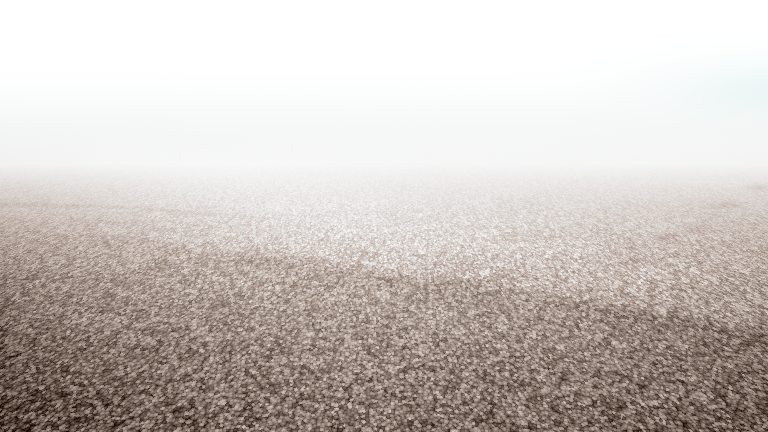
A Shadertoy shader for this texture:

```glsl
// A gravelly plain fading into pale fog, with a darker near bank and faint tracks.
// Height and side falloffs set the tone; cellular noise, stretched toward a far
// vanishing line, adds the stones; layered sines bend the edges and vary the soil.

const float HORIZON = 0.62;        // where the ground melts into fog
const float GRAIN_HORIZON = 1.0;   // vanishing line of the stones
const float GRAIN_DENSITY = 112.0; // stones per canvas height at the bottom
const float GRAIN_CONTRAST = 0.36;
const float NEAR_TONE = 0.46;
const float FAR_TONE = 0.965;
const float LEFT_SHADE = 0.20;
const float RIGHT_SHADE = 0.12;
const vec3 WARM_TINT = vec3(0.055, -0.012, -0.05);
const vec3 COOL_HAZE = vec3(0.065, 0.028, 0.03);

vec3 hash3(vec2 p) {
    vec3 q = fract(vec3(p.xyx) * vec3(0.1031, 0.1030, 0.0973));
    q += dot(q, q.yxz + 33.33);
    return fract((q.xxy + q.yzz) * q.zyx);
}

// Zero-centred stone tone: random shade per cell, darker toward the gaps.
float stones(vec2 p) {
    vec2 cell = floor(p), f = fract(p);
    float nearest = 8.0, shade = 0.5;
    for (int j = -1; j <= 1; j++) {
        for (int i = -1; i <= 1; i++) {
            vec2 offset = vec2(i, j);
            vec3 h = hash3(cell + offset + 400.0);
            float d = length(offset + h.xy - f);
            if (d < nearest) {
                nearest = d;
                shade = h.z;
            }
        }
    }
    return (shade - 0.5) + 0.9 * (0.42 - nearest);
}

// Smooth irregular variation in about -1..1.
float waves(vec2 p) {
    float sum = 0.0, amp = 0.5;
    for (int i = 0; i < 4; i++) {
        sum += amp * sin(p.x + 1.7 * sin(p.y)) * cos(p.y + 0.8 * sin(p.x * 0.7));
        p = mat2(1.5, 1.1, -1.1, 1.5) * p + 2.3;
        amp *= 0.55;
    }
    return sum;
}

float smudge(vec2 p, vec2 centre, vec2 size) {
    vec2 q = (p - centre) / size;
    return exp(-dot(q, q));
}

// Mean brightness of ground and fog, without stones.
float groundTone(vec2 uv) {
    float rise = clamp(uv.y / HORIZON, 0.0, 1.0);
    float tone = mix(NEAR_TONE, FAR_TONE, pow(rise, 1.3));

    // Side shading, stronger on the left and near the viewer.
    float side = 2.0 * uv.x - 1.0;
    float shade = side < 0.0 ? LEFT_SHADE : RIGHT_SHADE;
    tone -= shade * side * side * (1.0 - 0.9 * rise * rise * rise);

    // Sloping bank: lighter ground behind, darker lip in front.
    float wobble = 0.006 * waves(vec2(uv.x * 18.0, 1.0));
    float bank = uv.y - (0.48 - 0.2 * uv.x - 0.05 * uv.x * uv.x + wobble);
    float behind = smoothstep(-0.012, 0.022, bank) * (1.0 - smoothstep(0.05, 0.26, bank));
    tone += 0.065 * behind * smoothstep(0.0, 0.45, uv.x);
    float lip = exp(-abs(bank + 0.014) / 0.025);
    tone -= 0.055 * lip * smoothstep(0.1, 0.5, uv.x);

    // Faint distant rut on the left.
    float rut = uv.y - (0.526 - 0.28 * uv.x * uv.x + 0.3 * wobble);
    tone -= 0.03 * smoothstep(0.008, 0.0, abs(rut)) * (1.0 - smoothstep(0.25, 0.38, uv.x));

    // Broken track receding on the right.
    for (int i = 0; i < 5; i++) {
        float k = float(i) / 4.0;
        vec2 centre = vec2(0.83 + 0.16 * k, 0.40 + 0.16 * k + 0.012 * sin(9.0 * k));
        tone -= 0.06 * smudge(uv, centre, vec2(0.016, 0.008));
    }
    return tone;
}

void mainImage(out vec4 fragColor, in vec2 fragCoord) {
    vec2 uv = fragCoord / iResolution.xy;
    float aspect = iResolution.x / iResolution.y;
    float rise = clamp(uv.y / HORIZON, 0.0, 1.0);

    // Stones and soil patches on the receding ground.
    float depth = max(GRAIN_HORIZON - uv.y, 0.2);
    vec2 ground = vec2((uv.x - 0.5) * aspect / depth, -1.25 * log(depth));
    float grain = stones(ground * GRAIN_DENSITY);
    grain += 0.35 * stones(ground * GRAIN_DENSITY * 0.45 + 17.0);
    float groundMask = 1.0 - smoothstep(0.55, 1.05, rise);
    float contrast = GRAIN_CONTRAST * mix(1.0, 0.4, rise) * groundMask;
    float patches = 0.022 * waves(ground * vec2(5.0, 17.0)) * groundMask;

    float tone = groundTone(uv) + grain * contrast + patches;

    // Fog clears to white above the horizon.
    tone = mix(tone, 1.0, smoothstep(0.56, 0.86, uv.y));
    tone = clamp(tone, 0.04, 1.0);

    vec3 color = vec3(tone) + WARM_TINT * smoothstep(1.0, 0.62, tone);
    color -= COOL_HAZE * smudge(uv, vec2(1.03, 0.80), vec2(0.16, 0.065));
    color -= vec3(0.016, 0.008, 0.01) * smudge(uv, vec2(0.5, 0.71), vec2(1.5, 0.08));
    fragColor = vec4(clamp(color, 0.0, 1.0), 1.0);
}
```
